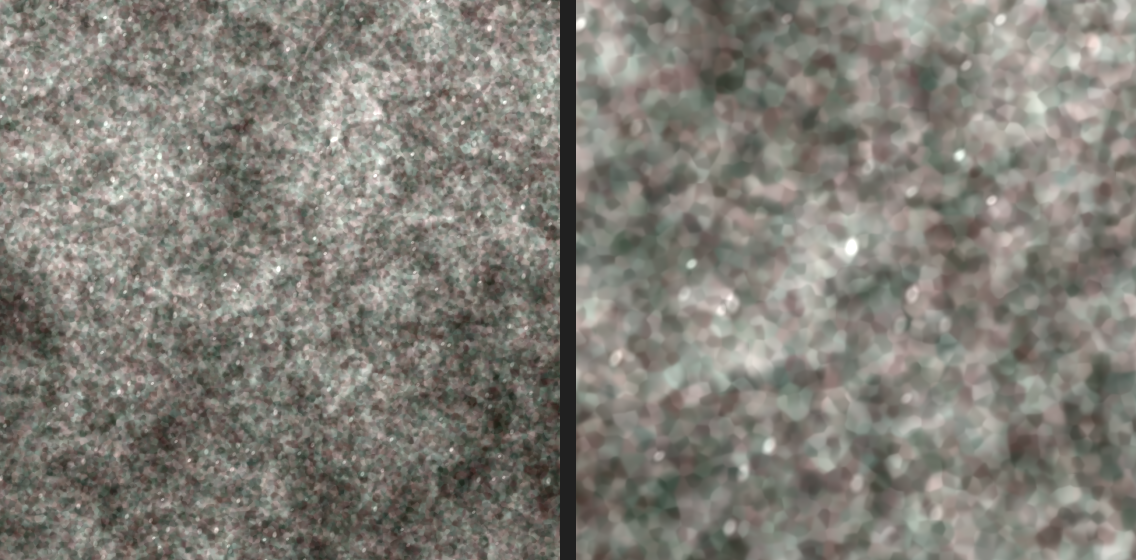
Left: the whole. Right: its middle third, enlarged.
This texture is drawn by a WebGL 2 fragment shader. Its source:

```glsl
#version 300 es
precision highp float;
// Weathered grey stone: soft blotches and gritty grain from layered cellular noise,
// with faint vertical streaks, pale flecks, tilted slivers and dark pits.
// A broad glow lightens the upper part and the lower edge sinks into shade.

uniform vec2 u_resolution;
out vec4 outColor;

const vec3 STONE_TINT = vec3(0.012, 0.002, -0.027);
const vec3 RUST_AXIS = vec3(1.0, -0.45, -0.15);
const vec3 COOL_AXIS = vec3(-0.3, 0.0, 1.0);
const float BASE_TONE = 0.432;
const float SHADE_DEPTH = 0.15;
const float GLOW = 0.075;
const vec2 GLOW_CENTER = vec2(0.62, 0.74);
const float BLOTCH_FREQ = 3.6;
const float BLOTCH_AMOUNT = 0.088;
const float GRIT_FREQ = 55.0;
const float GRIT_AMOUNT = 0.098;
const float WARP = 0.022;
const float STREAK_AMOUNT = 0.075;
const float FLECK_LIGHT = 0.24;
const float SLIVER_LIGHT = 0.40;
const float PIT_DARK = 0.17;
const float HUE_AMOUNT = 0.036;
const float SKEW = 0.6;

vec3 hash3(vec2 p) {
  vec3 q = fract(p.xyx * vec3(0.1031, 0.1030, 0.0973));
  q += dot(q, q.yxz + 33.33);
  return fract((q.xxy + q.yzz) * q.zyx);
}

// Smoothly blended cells, each with three random values in -1..1
vec3 grains(vec2 p) {
  vec2 cell = floor(p);
  vec3 sum = vec3(0.0);
  float total = 0.0;
  for (int y = -1; y <= 1; y++) {
    for (int x = -1; x <= 1; x++) {
      vec2 c = cell + vec2(x, y);
      vec2 d = c + hash3(c).xy - p;
      float w = exp(-6.0 * dot(d, d));
      sum += w * (hash3(c + 71.0) * 2.0 - 1.0);
      total += w;
    }
  }
  return sum / total;
}

// Sparse tilted ellipses: one in some cells, radius in cell units
float specks(vec2 p, float chance, vec2 radius, float tilt) {
  vec2 cell = floor(p);
  float cover = 0.0;
  for (int y = -1; y <= 1; y++) {
    for (int x = -1; x <= 1; x++) {
      vec2 c = cell + vec2(x, y);
      vec3 h = hash3(c + 19.0);
      if (h.z > chance) continue;
      float vary = h.z / chance;
      float a = tilt + (vary - 0.5) * 0.9;
      vec2 d = mat2(cos(a), -sin(a), sin(a), cos(a)) * (c + h.xy - p);
      float e = length(d / (radius * mix(0.6, 1.1, vary)));
      cover = max(cover, (1.0 - smoothstep(0.35, 1.0, e)) * mix(1.0, 0.5, h.x));
    }
  }
  return cover;
}

void main() {
  vec2 p = gl_FragCoord.xy / u_resolution.y;
  vec2 warped = p + WARP * grains(p * 13.0 + 40.0).xy;

  // Broad light and shade
  vec2 fromGlow = p - GLOW_CENTER;
  float tone = BASE_TONE + SHADE_DEPTH * (smoothstep(0.0, 0.75, p.y) - 0.6);
  tone += GLOW * exp(-7.0 * dot(fromGlow, fromGlow));

  // Blotches, from large to small
  float freq = BLOTCH_FREQ;
  float amount = BLOTCH_AMOUNT;
  float blotch = 0.0;
  for (int i = 0; i < 4; i++) {
    blotch += amount * grains(warped * freq + float(i) * 17.3).x;
    freq *= 2.0;
    amount *= 0.92;
  }
  tone += blotch;

  // Gritty grain, with its own hue
  vec3 coarseGrit = grains(warped * GRIT_FREQ + 7.0);
  vec3 midGrit = grains(p * GRIT_FREQ * 1.75 + 23.0);
  vec3 fineGrit = grains(p * GRIT_FREQ * 2.9 + 51.0);
  tone += GRIT_AMOUNT * (0.85 * coarseGrit.x + 1.15 * midGrit.x + 0.85 * fineGrit.x);

  // Vertical streaks, strongest in the lit area
  float streakMask = smoothstep(0.3, 0.9, p.y) * smoothstep(-0.3, 0.5, grains(p * 4.0 + 90.0).y);
  tone += STREAK_AMOUNT * streakMask * grains(warped * vec2(75.0, 9.0)).z;

  // Flecks, slivers with dark rims, and pits
  tone += FLECK_LIGHT * specks(p * 45.0, 0.13, vec2(0.34, 0.24), 1.0);
  vec2 sliverPos = (p + 0.004 * midGrit.yz) * 8.0 + 3.0;
  tone -= 0.13 * specks(sliverPos, 0.07, vec2(0.30, 0.16), 0.95);
  tone += SLIVER_LIGHT * specks(sliverPos, 0.07, vec2(0.19, 0.075), 0.95);
  tone -= PIT_DARK * specks((p + 0.007 * coarseGrit.yz) * 14.0 + 60.0, 0.09, vec2(0.36, 0.27), 0.4);

  // Lift highlights, soften the deepest shade, then tint
  float offset = tone - 0.45;
  tone = max(tone + SKEW * offset * offset, 0.07);
  float rust = 0.5 * coarseGrit.y + 0.8 * midGrit.y + 0.4 * fineGrit.y;
  float cool = 0.4 * coarseGrit.z + 0.5 * midGrit.z;
  vec3 color = tone + STONE_TINT + HUE_AMOUNT * (rust * RUST_AXIS + 0.5 * cool * COOL_AXIS);
  outColor = vec4(clamp(color, 0.0, 1.0), 1.0);
}
```
